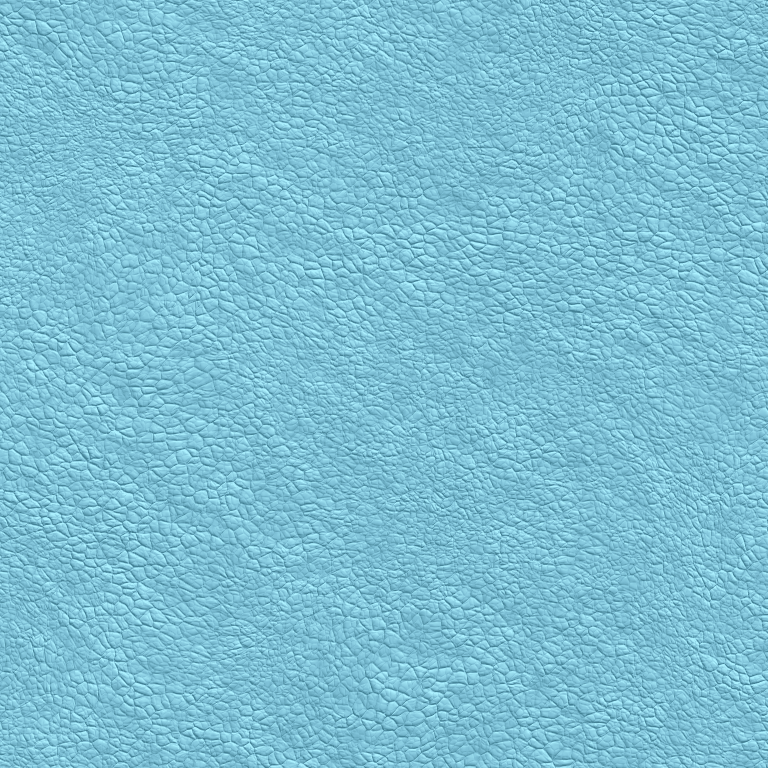
This texture is drawn by a three.js fragment shader. Its source:

```glsl
// Pale blue pebbled leather: two layers of weighted, warped Voronoi cells form
// mixed large and small grain with crisp creases and finer wrinkles.
// The height field is embossed by a light from the upper right.
varying vec2 vUv;

const vec3 SHADOW_BLUE = vec3(0.33, 0.58, 0.66);
const vec3 BODY_BLUE = vec3(0.495, 0.755, 0.842);
const vec3 LIGHT_BLUE = vec3(0.64, 0.91, 0.97);
const vec2 LIGHT_DIR = vec2(0.38, 0.925);
const float EMBOSS_REACH = 0.001;
const float GRAIN_TILT = 0.28;
const float MEAN_HEIGHT = 0.57;

vec2 hash2(vec2 p) {
  vec3 q = fract(vec3(p.xyx) * vec3(0.1031, 0.1030, 0.0973));
  q += dot(q, q.yzx + 33.33);
  return fract((q.xx + q.yz) * q.zy);
}

float noise(vec2 p) {
  vec2 cell = floor(p);
  vec2 f = fract(p);
  f = f * f * (3.0 - 2.0 * f);
  float low = mix(hash2(cell).x, hash2(cell + vec2(1.0, 0.0)).x, f.x);
  float high = mix(hash2(cell + vec2(0.0, 1.0)).x, hash2(cell + 1.0).x, f.x);
  return mix(low, high, f.y);
}

vec2 noise2(vec2 p) {
  return vec2(noise(p), noise(p + vec2(37.2, 91.7))) - 0.5;
}

vec2 rotate(vec2 p, float angle) {
  float c = cos(angle);
  float s = sin(angle);
  return vec2(c * p.x - s * p.y, s * p.x + c * p.y);
}

// Domed cells of mixed size: lowest in the creases, rounded at each centre
float pebbles(vec2 p, float steepness, float roundness) {
  vec2 cell = floor(p);
  vec2 f = fract(p);
  float nearest = 8.0;
  float second = 8.0;
  for (int y = -1; y <= 1; y++) {
    for (int x = -1; x <= 1; x++) {
      vec2 offset = vec2(float(x), float(y));
      vec2 jitter = hash2(cell + offset);
      float radius = 0.26 * fract(jitter.x * 7.0 + jitter.y * 5.0);
      float d = length(offset + jitter - f) - radius;
      second = min(second, max(nearest, d));
      nearest = min(nearest, d);
    }
  }
  return 1.0 - exp(-steepness * (second - nearest))
       - roundness * nearest * nearest;
}

// Height of the hide: coarse grain, fine wrinkles and long soft folds
float leatherHeight(vec2 uv) {
  vec2 p = uv + 10.0;
  float coarseness = smoothstep(0.2, 0.8, noise(p * 6.0));
  p += 0.045 * noise2(p * 6.0) + 0.005 * noise2(p * 45.0);
  p += 0.0024 * noise2(p * 125.0);
  p = rotate(p, GRAIN_TILT);

  // Creases come and go in small patches
  float grainDepth = mix(0.4, 1.35, noise(p * vec2(34.0, 48.0)));
  float wrinkleDepth = mix(0.4, 1.0, noise(p * vec2(48.0, 66.0) + 7.0));

  float grain = pebbles(p * vec2(62.0, 80.0), 4.0, 0.35);
  float wrinkles = pebbles(p * vec2(122.0, 168.0) + 17.0, 3.0, 0.25);
  float folds = noise(rotate(p, 0.3) * vec2(11.0, 42.0)) - 0.5;
  return grain * grainDepth * mix(0.75, 1.1, coarseness)
       + wrinkles * wrinkleDepth * mix(0.75, 0.5, coarseness)
       + 0.4 * folds;
}

// Three-step colour ramp, shadow at 0, body at 0.5, light at 1
vec3 leatherColor(float tone) {
  vec3 dark = mix(SHADOW_BLUE, BODY_BLUE, min(tone, 0.5) * 2.0);
  return dark + (LIGHT_BLUE - BODY_BLUE) * max(tone - 0.5, 0.0) * 2.0;
}

void main() {
  // Emboss: slopes falling towards the light turn bright
  vec2 reach = LIGHT_DIR * EMBOSS_REACH;
  float away = leatherHeight(vUv - reach);
  float toward = leatherHeight(vUv + reach);
  float slope = away - toward;
  float height = 0.5 * (away + toward);

  // Tone from relief, crease depth, faint unevenness and fine pores
  float tone = 0.49 + 0.9 * slope + 0.22 * (height - MEAN_HEIGHT);
  tone += 0.06 * (noise(vUv * 3.0 + 5.0) - 0.5);
  tone += 0.18 * (noise(vUv * vec2(230.0, 290.0)) - 0.5);

  gl_FragColor = vec4(leatherColor(clamp(tone, -0.2, 1.1)), 1.0);
}
```
